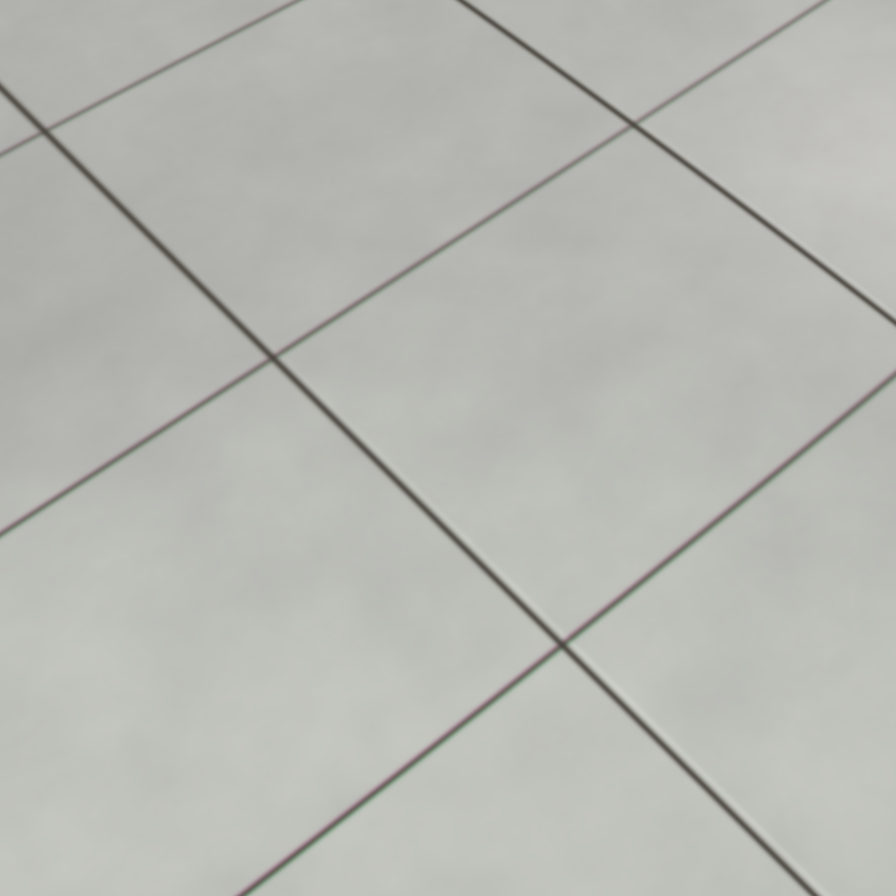
This texture is drawn by a three.js fragment shader. Its source:

```glsl
varying vec2 vUv;

// Perspective of the floor: tile axes and grid origin, homogeneous canvas units
const vec3 AXIS_U = vec3(0.4941, 0.3721, 0.1298);
const vec3 AXIS_V = vec3(0.2488, -0.3534, -0.118);
const vec3 ORIGIN = vec3(0.3047, 0.6003, 1.0);
const float LENS_BEND = 0.0135;

// Joints, in tile units
const float JOINT_U_WIDTH = 0.0072;
const float JOINT_V_WIDTH = 0.0085;
const float JOINT_U_DEPTH = 0.85;
const vec3 FRINGE_SHIFT = vec3(0.0011, -0.0011, 0.0003);
const float BEVEL_OFFSET = 0.015;
const float BEVEL_WIDTH = 0.006;
const float BEVEL_GAIN = 0.04;

const vec3 TILE_LIGHT = vec3(0.752, 0.76, 0.735);
const vec3 TILE_DARK = vec3(0.672, 0.672, 0.657);
const vec3 GROUT = vec3(0.27, 0.25, 0.225);
const vec3 GLARE = vec3(0.07, 0.065, 0.07);

const float MOTTLE_SCALE = 6.0;
const float MOTTLE_AMOUNT = 0.65;
const float TILE_VARIATION = 0.08;

float hash(vec2 p) {
  vec3 q = fract(vec3(p.xyx) * 0.1031);
  q += dot(q, q.yzx + 33.33);
  return fract((q.x + q.y) * q.z);
}

float noise(vec2 p) {
  vec2 cell = floor(p);
  vec2 f = fract(p);
  f = f * f * (3.0 - 2.0 * f);
  float low = mix(hash(cell), hash(cell + vec2(1.0, 0.0)), f.x);
  float high = mix(hash(cell + vec2(0.0, 1.0)), hash(cell + 1.0), f.x);
  return mix(low, high, f.y);
}

float fbm(vec2 p) {
  float sum = 0.0;
  float amplitude = 0.5;
  for (int i = 0; i < 5; i++) {
    sum += amplitude * noise(p);
    p = mat2(1.6, 1.2, -1.2, 1.6) * p + 17.3;
    amplitude *= 0.58;
  }
  return sum / 1.11;
}

float bell(float x, float width) {
  float k = x / width;
  return exp(-k * k);
}

float blob(vec2 p, vec2 center, vec2 radius) {
  vec2 k = (p - center) / radius;
  return exp(-dot(k, k));
}

// Canvas position to tile coordinates, with slight lens curvature
vec2 floorCoord(vec2 p) {
  vec3 ray = vec3(p, 1.0);
  vec2 t = vec2(dot(cross(AXIS_V, ORIGIN), ray), dot(cross(ORIGIN, AXIS_U), ray))
         / dot(cross(AXIS_U, AXIS_V), ray);
  float bend = LENS_BEND * t.x * t.y * (t.x - t.y);
  return t + vec2(-bend, bend);
}

void main() {
  vec2 grid = floorCoord(vUv);
  vec2 tile = floor(grid);
  vec2 joint = fract(grid + 0.5) - 0.5;
  float tileSeed = hash(tile + 20.0);

  // Room light with a shaded left side and a glare at upper right
  float tone = mix(0.98, 0.36, smoothstep(0.2, 0.8, vUv.y));
  tone -= 0.42 * blob(vUv, vec2(-0.02, 0.62), vec2(0.22, 0.2));
  float glare = blob(vUv, vec2(1.0, 0.83), vec2(0.24, 0.15));

  // Cement mottling, different on each tile
  float mottle = fbm(grid * MOTTLE_SCALE + tileSeed * 60.0 + 40.0);
  tone += MOTTLE_AMOUNT * (mottle - 0.5) + TILE_VARIATION * (tileSeed - 0.5);
  vec3 color = mix(TILE_DARK, TILE_LIGHT, tone) + GLARE * glare;

  // Pale joints with faint colour fringes, softer with distance
  float softness = clamp(1.1 - 0.15 * grid.y + 0.1 * grid.x, 0.9, 1.5);
  float widthV = JOINT_V_WIDTH * softness;
  float fade = clamp(0.53 + 0.13 * grid.y - 0.1 * grid.x, 0.42, 0.75);
  vec3 fringe = vec3(bell(joint.y - FRINGE_SHIFT.r, widthV),
                     bell(joint.y - FRINGE_SHIFT.g, widthV),
                     bell(joint.y - FRINGE_SHIFT.b, widthV));
  color = mix(color, GROUT, fringe * fade);

  // Dark joints with a lit bevel
  float nearness = smoothstep(-1.0, 1.5, grid.y);
  color += BEVEL_GAIN * nearness * bell(joint.x - BEVEL_OFFSET, BEVEL_WIDTH);
  color = mix(color, GROUT, JOINT_U_DEPTH * bell(joint.x, JOINT_U_WIDTH * softness));

  gl_FragColor = vec4(color, 1.0);
}
```
